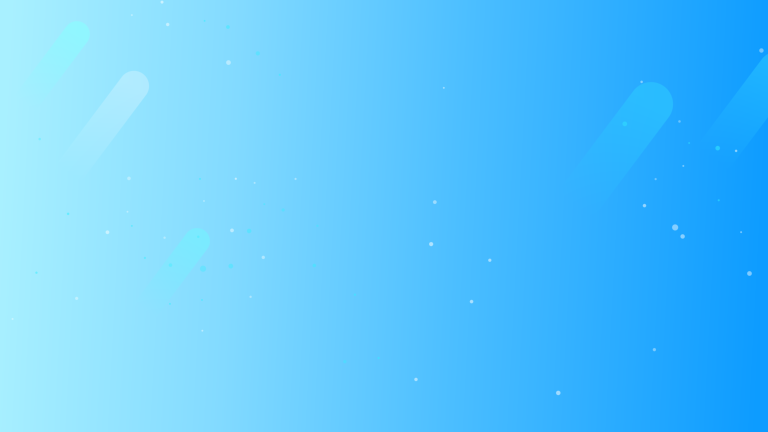
A Shadertoy shader for this background:

```glsl
#define STREAK_DIR vec2(-0.6, -0.8)
#define GRADIENT_TILT 0.03
#define FINE_CELL 0.07
#define BOLD_CELL 0.28
#define DOT_OPACITY 0.55
#define PALE_SKY vec3(0.66, 0.94, 1.0)
#define SOFT_SKY vec3(0.51, 0.855, 1.0)
#define CLEAR_SKY vec3(0.295, 0.745, 1.0)
#define DEEP_SKY vec3(0.05, 0.61, 1.0)
#define AQUA vec3(0.20, 0.93, 1.0)

vec3 hash3(vec2 cell) {
    vec3 q = fract(cell.xyx * vec3(0.1031, 0.1030, 0.0973));
    q += dot(q, q.yxz + 33.33);
    return fract((q.xxy + q.yzz) * q.zyx);
}

// Four-stop horizontal gradient
vec3 skyColor(float x) {
    vec3 sky = mix(PALE_SKY, SOFT_SKY, clamp(x / 0.3, 0.0, 1.0));
    sky = mix(sky, CLEAR_SKY, clamp((x - 0.3) / 0.3, 0.0, 1.0));
    return mix(sky, DEEP_SKY, clamp((x - 0.6) / 0.4, 0.0, 1.0));
}

// Rounded streak that fades from its head to its tail; returns opacity
float streak(vec2 p, vec2 head, float radius, float len, float pixel) {
    vec2 d = p - head;
    float along = clamp(dot(d, STREAK_DIR), 0.0, len);
    float dist = length(d - STREAK_DIR * along) - radius;
    return (1.0 - along / len) * smoothstep(pixel, -pixel, dist);
}

float blob(vec2 p, vec2 center, vec2 size) {
    vec2 d = (p - center) / size;
    return exp(-dot(d, d));
}

// Chance of a dot: a dense band at the left, smaller clusters elsewhere
float dotDensity(vec2 p) {
    return 0.05 + 0.65 * blob(p, vec2(0.46, 0.43), vec2(0.48, 0.18))
                + 0.50 * blob(p, vec2(0.55, 0.88), vec2(0.24, 0.15))
                + 0.35 * blob(p, vec2(1.64, 0.55), vec2(0.17, 0.20));
}

// One jittered dot per cell, kept clear of the cell borders
vec3 scatterDots(vec3 color, vec2 p, float cellSize, vec2 radii, float seed, float pixel) {
    vec2 cell = floor(p / cellSize);
    vec3 place = hash3(cell + seed);
    vec3 look = hash3(cell + seed + 57.0);
    vec2 center = (cell + 0.18 + 0.64 * place.xy) * cellSize;
    float radius = mix(radii.x, radii.y, look.x * look.x);
    float cover = smoothstep(pixel, -pixel, length(p - center) - radius);
    cover *= step(place.z, dotDensity(center));
    vec3 tint = mix(vec3(1.0), AQUA, step(0.6, look.y));
    return mix(color, tint, cover * DOT_OPACITY * (0.6 + 0.4 * look.z));
}

void mainImage(out vec4 fragColor, in vec2 fragCoord) {
    vec2 uv = fragCoord / iResolution.xy;
    vec2 p = fragCoord / iResolution.y;
    float pixel = 0.75 / iResolution.y;
    vec3 color = skyColor(uv.x + GRADIENT_TILT * (0.5 - uv.y));

    // Streaks
    color = mix(color, vec3(0.55, 0.98, 1.0), 0.75 * streak(p, vec2(0.178, 0.921), 0.030, 0.20, pixel));
    color = mix(color, vec3(1.0), 0.27 * streak(p, vec2(0.310, 0.801), 0.035, 0.25, pixel));
    color = mix(color, vec3(0.46, 0.94, 1.0), 0.70 * streak(p, vec2(0.456, 0.442), 0.030, 0.20, pixel));
    color = mix(color, vec3(0.17, 0.77, 1.0), 0.70 * streak(p, vec2(1.507, 0.759), 0.051, 0.29, pixel));
    color = mix(color, vec3(0.15, 0.75, 1.0), 0.70 * streak(p, vec2(1.800, 0.835), 0.046, 0.25, pixel));

    // Fine and bold dots
    color = scatterDots(color, p, FINE_CELL, vec2(0.002, 0.0055), 3.0, pixel);
    color = scatterDots(color, p, BOLD_CELL, vec2(0.007, 0.0105), 11.0, pixel);

    fragColor = vec4(color, 1.0);
}
```
